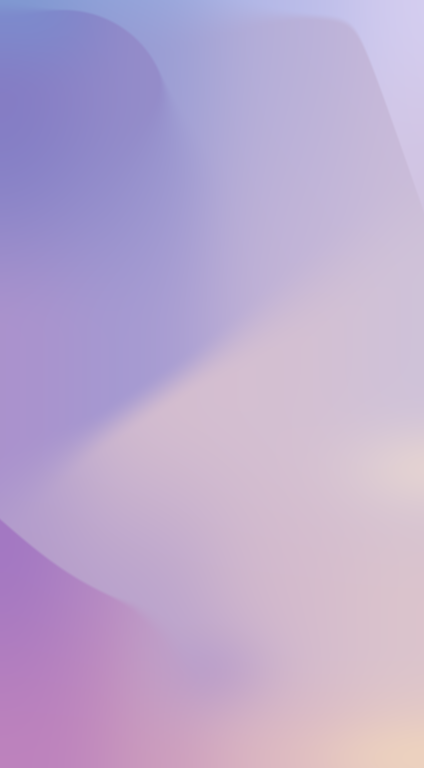
Reproduce this background procedurally as a WebGL 2 fragment shader.

```glsl
#version 300 es
precision highp float;
uniform vec2 u_resolution;
out vec4 outColor;

// Horizontal colour ramps: four evenly spaced stops, left to right
const mat4x3 SKY = mat4x3(vec3(.49, .60, .82), vec3(.58, .65, .86), vec3(.72, .73, .91), vec3(.84, .81, .94));
const mat4x3 VEIL_TOP = mat4x3(vec3(.49, .56, .80), vec3(.59, .61, .83), vec3(.72, .69, .85), vec3(.79, .73, .85));
const mat4x3 VEIL_LOW = mat4x3(vec3(.67, .57, .80), vec3(.64, .60, .82), vec3(.77, .71, .84), vec3(.80, .75, .85));
const mat4x3 WAVE_TOP = mat4x3(vec3(.68, .61, .81), vec3(.83, .74, .81), vec3(.83, .75, .82), vec3(.81, .76, .85));
const mat4x3 WAVE_LOW = mat4x3(vec3(.70, .60, .79), vec3(.73, .64, .80), vec3(.83, .73, .80), vec3(.86, .77, .80));
const mat4x3 FLOOR = mat4x3(vec3(.74, .51, .74), vec3(.79, .60, .74), vec3(.86, .72, .76), vec3(.91, .80, .76));
const vec4 STOPS = vec4(0., 1., 2., 3.) / 3.;
const float RAMP_SHARPNESS = 22.;

// Single colours
const vec3 LAVENDER = vec3(.82, .77, .89);
const vec3 LOBE_BLUE = vec3(.49, .54, .80);
const vec3 LOBE_LEFT = vec3(.52, .49, .77);
const vec3 LOBE_RIGHT = vec3(.58, .55, .79);
const vec3 HILL_TOP = vec3(.64, .47, .76);
const vec3 HILL_RIGHT = vec3(.73, .57, .77);
const vec3 HILL_LOW = vec3(.74, .51, .74);
const vec3 CREAM = vec3(.91, .84, .82);
const vec3 PEACH = vec3(.94, .84, .74);
const vec3 VIOLET = vec3(.70, .59, .79);

// Shape placement, with y measured down from the top
const vec2 LOBE_CENTER = vec2(.15, .145);
const vec2 LOBE_RADII = vec2(.245, .132);
const float VEIL_SHOULDER = .84;
const float VEIL_SLOPE = .8;
const float WAVE_START = .64;
const float WAVE_SLOPE = .365;
const float HILL_START = .676;
const float HILL_SLOPE = .36;

// Smooth blend of the four ramp stops
vec3 ramp(mat4x3 stops, float x) {
  vec4 d = x - STOPS;
  vec4 weight = exp(-RAMP_SHARPNESS * d * d);
  return stops * (weight / dot(weight, vec4(1.)));
}

// Antialiased or feathered step around zero
float feather(float d, float width) {
  return smoothstep(-width, width, d);
}

float glow(vec2 p, vec2 center, vec2 radii) {
  vec2 d = (p - center) / radii;
  return exp(-dot(d, d));
}

// Broad veil with a rounded upper right shoulder
float veilMask(vec2 p) {
  float t = p.x - VEIL_SHOULDER;
  float edge = .018 + VEIL_SLOPE * (t + sqrt(t * t + .0009));
  return feather(p.y - edge, mix(.06, .006, smoothstep(.3, .75, p.x)));
}

// Rounded lobe: crisp at the crown, dissolving below
float lobeMask(vec2 p) {
  vec2 d = vec2(p.x - LOBE_CENTER.x, LOBE_CENTER.y - p.y);
  float radius = length(max(d, 0.) / LOBE_RADII);
  float width = mix(.018, .65, smoothstep(.09, .26, p.y));
  width += .08 * (1. - smoothstep(0., .15, p.x));
  return feather(1. - radius, width) * (1. - smoothstep(.13, .43, p.y));
}

// Diagonal wave that softens toward both ends
float waveMask(vec2 p) {
  float edge = WAVE_START - WAVE_SLOPE * p.x;
  float width = .03 + .05 * smoothstep(.4, .9, p.x) + .035 * (1. - smoothstep(0., .25, p.x));
  return feather(p.y - edge - .008, width);
}

// Lower left hill, bending down at its right end
float hillMask(vec2 p) {
  float edge = HILL_START + HILL_SLOPE * p.x + .012 * sin(10. * min(p.x, .314));
  edge += .06 * pow(p.x / .47, 12.);
  float width = mix(.003, .04, smoothstep(.25, .5, p.x));
  return feather(p.y - edge, width) * (1. - smoothstep(.22, .52, p.x));
}

void main() {
  vec2 p = gl_FragCoord.xy / u_resolution;
  p.y = 1. - p.y;

  // Sky and veil
  vec3 color = mix(ramp(SKY, p.x), LAVENDER, smoothstep(0., .24, p.y) * p.x);
  vec3 veil = mix(ramp(VEIL_TOP, p.x), ramp(VEIL_LOW, p.x), smoothstep(.02, .45, p.y));
  color = mix(color, veil, veilMask(p));

  // Upper left lobe
  vec3 lobe = mix(LOBE_LEFT, LOBE_RIGHT, smoothstep(0., .38, p.x));
  float blueCrown = (1. - smoothstep(.01, .13, p.y)) * (1. - smoothstep(.05, .35, p.x));
  color = mix(color, mix(lobe, LOBE_BLUE, blueCrown), lobeMask(p));

  // Warm wave with its inner glows
  vec3 wave = mix(ramp(WAVE_TOP, p.x), ramp(WAVE_LOW, p.x), smoothstep(.52, .8, p.y));
  wave = mix(wave, CREAM, .8 * glow(p, vec2(1.03, .61), vec2(.2, .055)));
  wave = mix(wave, VIOLET, .65 * glow(p, vec2(.49, .89), vec2(.15, .07)));
  wave = mix(wave, ramp(FLOOR, p.x), smoothstep(.84, 1., p.y));
  wave = mix(wave, PEACH, .6 * glow(p, vec2(1., .985), vec2(.25, .045)));
  color = mix(color, wave, waveMask(p));

  // Purple hill
  vec3 hill = mix(HILL_TOP, HILL_RIGHT, smoothstep(0., .38, p.x));
  vec3 hillBase = mix(HILL_LOW, ramp(FLOOR, p.x), smoothstep(0., .4, p.x));
  hill = mix(hill, hillBase, smoothstep(.7, 1., p.y));
  color = mix(color, hill, hillMask(p));

  outColor = vec4(color, 1.);
}
```
